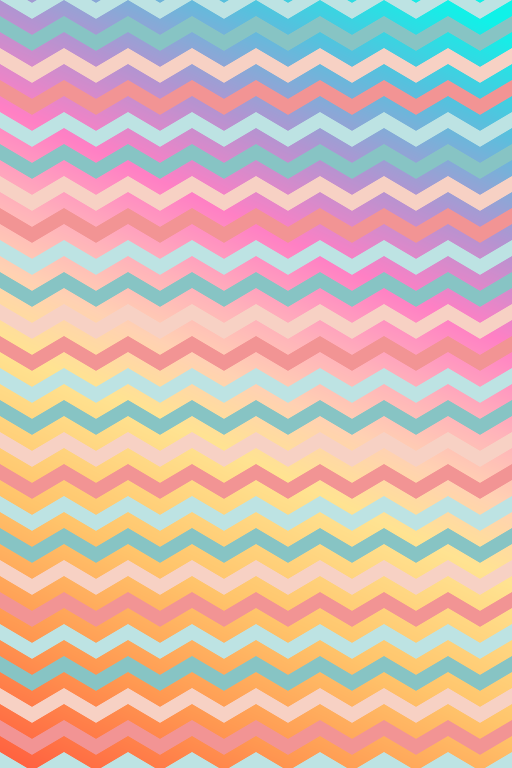
Reproduce this pattern procedurally as a Shadertoy shader.

```glsl
// Pastel zigzag stripes over a diagonal sunset gradient.

const float COLUMNS = 8.0;   // zigzag periods across
const float ROWS = 24.0;     // stripes down
const float DROP = 0.59;     // zigzag height, in rows
const float THICKNESS = 0.5; // stripe thickness, in rows

// Adds one gradient stop: fades from color to next between two positions.
vec3 addStop(vec3 color, vec3 next, float start, float end, float t) {
    return mix(color, next, clamp((t - start) / (end - start), 0.0, 1.0));
}

// Cyan through violet, pink and yellow to red-orange.
vec3 sunset(float t) {
    vec3 color = vec3(0.06, 0.95, 0.91);
    color = addStop(color, vec3(0.33, 0.76, 0.87), 0.04, 0.17, t);
    color = addStop(color, vec3(0.70, 0.58, 0.82), 0.17, 0.32, t);
    color = addStop(color, vec3(1.00, 0.50, 0.77), 0.32, 0.45, t);
    color = addStop(color, vec3(1.00, 0.70, 0.73), 0.45, 0.57, t);
    color = addStop(color, vec3(1.00, 0.82, 0.70), 0.57, 0.66, t);
    color = addStop(color, vec3(1.00, 0.89, 0.57), 0.66, 0.76, t);
    color = addStop(color, vec3(1.00, 0.77, 0.42), 0.76, 0.95, t);
    color = addStop(color, vec3(1.00, 0.60, 0.32), 0.95, 1.12, t);
    return addStop(color, vec3(1.00, 0.38, 0.25), 1.12, 1.30, t);
}

// Four stripe colors in turn.
vec3 stripeColor(float index) {
    float k = mod(index, 4.0);
    vec3 teal = vec3(0.53, 0.77, 0.77);
    vec3 blush = vec3(0.97, 0.82, 0.77);
    vec3 coral = vec3(0.95, 0.58, 0.58);
    vec3 ice = vec3(0.74, 0.89, 0.89);
    return k < 0.5 ? teal : k < 1.5 ? blush : k < 2.5 ? coral : ice;
}

// Triangle wave: 0 at whole x, 1 halfway between.
float zigzag(float x) {
    return 2.0 * abs(fract(x + 0.5) - 0.5);
}

void mainImage(out vec4 fragColor, in vec2 fragCoord) {
    vec2 uv = fragCoord / iResolution.xy;
    float depth = 1.0 - uv.y;

    // Slanted background
    vec3 color = sunset(depth + 0.3125 * (1.0 - uv.x));

    // Row position, bent by the zigzag and centered on each stripe
    float row = depth * ROWS - 0.5 - DROP * zigzag(uv.x * COLUMNS);
    float cell = row + 0.5 - 0.5 * THICKNESS;
    float edgeDistance = abs(fract(cell) - 0.5) - 0.5 * THICKNESS;

    // One pixel measured across the slanted edge
    float pixel = length(vec2(2.0 * DROP * COLUMNS, ROWS) / iResolution.xy);
    float coverage = 1.0 - smoothstep(-0.5 * pixel, 0.5 * pixel, edgeDistance);

    color = mix(color, stripeColor(floor(cell)), coverage);
    fragColor = vec4(color, 1.0);
}
```
